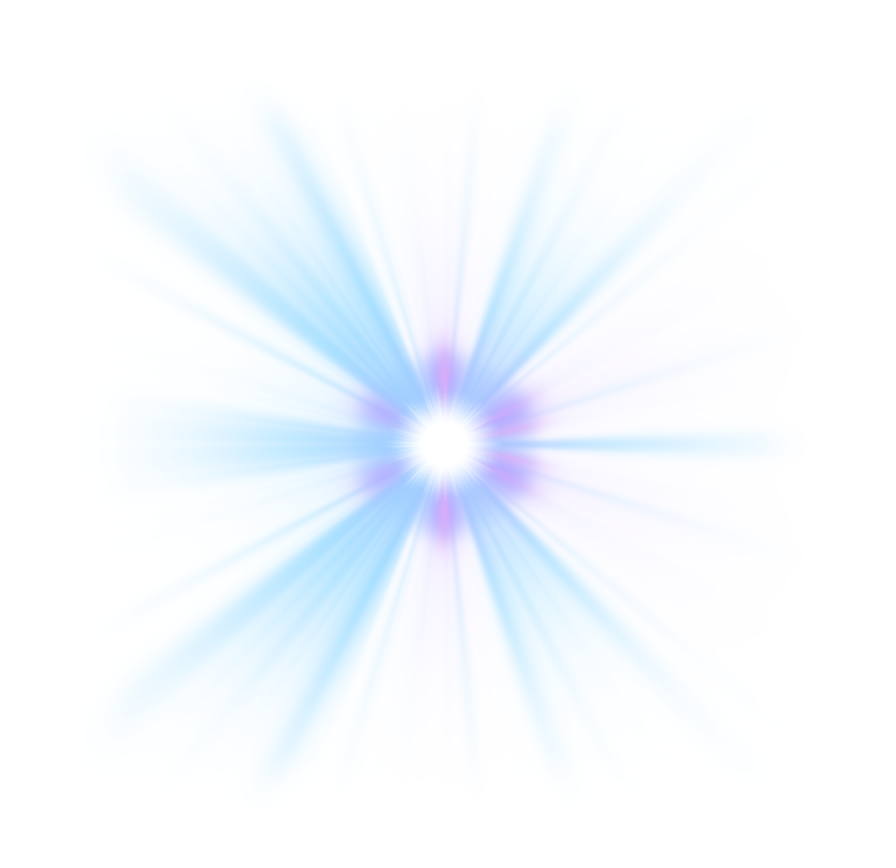
Reproduce this background procedurally as a WebGL 1 fragment shader.

```glsl
precision highp float;
// A pale starburst on white: cyan rays and fans around a white-hot core,
// with lavender lobes and pink glints between them. All shapes are functions
// of radius and of an angle in degrees, folded about the horizontal axis.

uniform vec2 u_resolution;

#define CENTER vec2(0.496, 0.488)
#define CORE_INNER 0.022
#define CORE_OUTER 0.066
#define LOBE_RADIUS 0.078
#define FAINT_SPACING 22.3
#define FAINT_OFFSET -4.5
#define FRAME_REACH 0.412
#define INK_DENSITY 1.35

const vec3 WHITE = vec3(1.0);
const vec3 CYAN = vec3(0.58, 0.85, 1.0);
const vec3 PERIWINKLE = vec3(0.65, 0.77, 1.0);
const vec3 LAVENDER = vec3(0.72, 0.65, 1.0);
const vec3 PINK = vec3(0.88, 0.68, 0.97);
const vec3 BLUSH = vec3(0.96, 0.91, 1.0);

float hash(float n) {
  return fract(sin(n * 127.1) * 4375.85);
}

float noise(float x) {
  float cell = floor(x);
  float f = fract(x);
  return mix(hash(cell), hash(cell + 1.0), f * f * (3.0 - 2.0 * f));
}

float bell(float x, float width) {
  float t = x / width;
  return exp(-t * t);
}

// polar.x is the folded angle in degrees, polar.y the radius.
float ray(vec2 polar, float direction, float width, float reach) {
  return bell(polar.x - direction, width) * bell(polar.y, reach);
}

// Soft wedge between two angles.
float fan(vec2 polar, float from, float to, float reach) {
  float wedge = smoothstep(from - 4.0, from + 4.0, polar.x)
              * (1.0 - smoothstep(to - 4.0, to + 4.0, polar.x));
  return wedge * bell(polar.y, reach);
}

// Glow concentrated at one angle and one radius.
float lobe(vec2 polar, float direction, float width, float thickness) {
  return bell(polar.x - direction, width) * bell(polar.y - LOBE_RADIUS, thickness);
}

void main() {
  vec2 p = (gl_FragCoord.xy - CENTER * u_resolution) / u_resolution.y;
  float r = max(length(p), 0.0001);
  float angle = degrees(atan(abs(p.y), p.x + 0.00001));
  vec2 polar = vec2(angle, r);
  float rightSide = smoothstep(-0.06, 0.06, p.x);

  // Fine angular streaks
  float streak = 0.6 * noise(angle * 0.27 + 3.0) + 0.4 * noise(angle * 0.65 + 11.0);

  // Broad fans, principal rays and inner disc
  float ink = 1.5 * fan(polar, 113.0, 142.0, 0.21)
            + 0.9 * fan(polar, 46.0, 72.0, 0.18)
            + 1.1 * fan(polar, 171.0, 190.0, 0.20);
  ink += 0.35 * fan(polar, 142.0, 172.0, 0.16);
  ink *= mix(0.7, 1.25, streak);
  ink += 0.75 * ray(polar, 140.5, 3.2, 0.33)
       + 0.75 * ray(polar, 117.5, 2.4, 0.32)
       + 0.55 * ray(polar, 70.5, 2.4, 0.27)
       + 0.50 * ray(polar, 47.0, 2.4, 0.27)
       + 0.75 * ray(polar, 0.0, 2.6, 0.26);
  ink += 1.2 * (1.0 - smoothstep(0.05, 0.12, r));

  // Evenly spaced faint rays, stronger toward the left
  for (int i = 0; i < 8; i++) {
    float direction = float(i) * FAINT_SPACING + FAINT_OFFSET;
    float strength = 0.13 + 0.0013 * direction;
    ink += strength * ray(polar, direction, 1.5, 0.27);
  }
  ink += 0.14 * streak * streak * bell(r, 0.25);

  // Rays dissolve toward a square frame
  float border = max(abs(p.x), abs(p.y));
  float frame = 1.0 - smoothstep(FRAME_REACH - 0.06, FRAME_REACH, border);
  float coverage = (1.0 - exp(-INK_DENSITY * ink)) * mix(0.2, 1.0, frame);
  coverage *= 1.0 - smoothstep(FRAME_REACH, FRAME_REACH + 0.01, border);

  // Blush haze in the open gaps, then blue ink
  float haze = 0.8 * ray(polar, 90.0, 13.0, 0.20)
             + 0.6 * ray(polar, 22.0, 18.0, 0.23);
  vec3 color = mix(WHITE, BLUSH, haze);
  float inner = (1.0 - smoothstep(0.05, 0.20, r)) * mix(0.55, 1.0, rightSide);
  color = mix(color, color * mix(CYAN, PERIWINKLE, inner), coverage);

  // Lavender lobes and pink glints
  float lavender = lobe(polar, 90.0, 14.0, 0.032)
                 + lobe(polar, 26.0, 15.0, 0.036)
                 + 0.8 * lobe(polar, 153.0, 12.0, 0.034);
  color = mix(color, LAVENDER, min(0.85 * lavender, 1.0));
  float glint = 0.75 * lobe(polar, 90.0, 5.0, 0.035)
              + 0.60 * lobe(polar, 12.0, 5.0, 0.035)
              + 0.35 * lobe(polar, 28.0, 3.5, 0.035);
  color = mix(color, PINK, min(glint, 1.0));

  // White core with short spikes
  float coreRadius = r * (1.12 - 0.28 * streak);
  float core = 1.0 - smoothstep(CORE_INNER, CORE_OUTER, coreRadius);
  color = mix(color, WHITE, core);

  gl_FragColor = vec4(color, 1.0);
}
```
